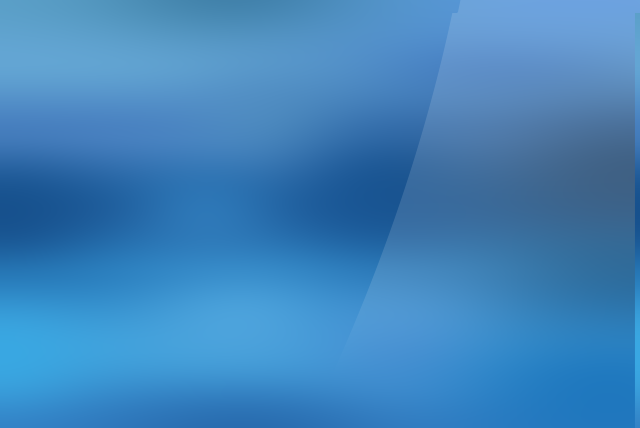
This background is drawn by a Shadertoy shader. Its source:

```glsl
// Vertical wash, bottom to top
const int STOPS = 7;
const float HEIGHTS[STOPS] = float[](0.0, 0.18, 0.36, 0.52, 0.69, 0.86, 1.0);
const vec3 WASH[STOPS] = vec3[](
    vec3(0.20, 0.50, 0.77), vec3(0.25, 0.63, 0.86), vec3(0.17, 0.51, 0.76),
    vec3(0.13, 0.38, 0.63), vec3(0.29, 0.51, 0.76), vec3(0.39, 0.65, 0.83),
    vec3(0.36, 0.63, 0.79));

// Glow colours
const vec3 TEAL = vec3(0.23, 0.48, 0.63);
const vec3 SKY = vec3(0.34, 0.58, 0.87);
const vec3 DUSK = vec3(0.27, 0.49, 0.76);
const vec3 SLATE = vec3(0.13, 0.27, 0.42);
const vec3 DEEP_SEA = vec3(0.03, 0.31, 0.52);
const vec3 NAVY = vec3(0.09, 0.33, 0.58);
const vec3 HAZE = vec3(0.33, 0.57, 0.77);
const vec3 AZURE = vec3(0.19, 0.49, 0.74);
const vec3 CYAN = vec3(0.22, 0.66, 0.89);
const vec3 PALE_CYAN = vec3(0.31, 0.65, 0.87);
const vec3 SOFT_BLUE = vec3(0.29, 0.57, 0.83);
const vec3 COBALT = vec3(0.11, 0.46, 0.74);
const vec3 SHADE = vec3(0.15, 0.41, 0.67);

// Glass panel: edge x = start - slope * drop - bend * drop^2
const float EDGE_START = 0.711;
const float EDGE_SLOPE = 0.137;
const float EDGE_BEND = 0.094;
const float VEIL = 0.13;
const float HEM_HEIGHT = 0.970;
const float HEM_SHIFT = 0.0085;
const float STRIP_X = 0.992;

vec3 glow(vec3 base, vec2 p, vec2 center, vec2 size, vec3 tint) {
    vec2 d = (p - center) / size;
    return mix(base, tint, 0.9 * exp(-dot(d, d)));
}

vec3 background(vec2 p) {
    vec3 c = WASH[0];
    for (int i = 1; i < STOPS; i++)
        c = mix(c, WASH[i], smoothstep(HEIGHTS[i - 1], HEIGHTS[i], p.y));

    // Upper band
    c = glow(c, p, vec2(0.38, 1.03), vec2(0.22, 0.12), TEAL);
    c = glow(c, p, vec2(0.78, 0.84), vec2(0.28, 0.12), DUSK);
    c = glow(c, p, vec2(0.93, 1.01), vec2(0.34, 0.13), SKY);
    c = glow(c, p, vec2(0.43, 0.72), vec2(0.14, 0.13), HAZE);

    // Dark middle
    c = glow(c, p, vec2(0.33, 0.50), vec2(0.13, 0.12), AZURE);
    c = glow(c, p, vec2(0.00, 0.50), vec2(0.17, 0.13), NAVY * 0.94);
    c = glow(c, p, vec2(0.60, 0.55), vec2(0.17, 0.17), NAVY);
    c = glow(c, p, vec2(1.00, 0.36), vec2(0.25, 0.16), DEEP_SEA);
    c = glow(c, p, vec2(1.00, 0.60), vec2(0.27, 0.18), SLATE);

    // Bright lower band
    c = glow(c, p, vec2(0.00, 0.17), vec2(0.14, 0.12), CYAN);
    c = glow(c, p, vec2(0.38, 0.24), vec2(0.16, 0.13), PALE_CYAN);
    c = glow(c, p, vec2(0.63, 0.18), vec2(0.16, 0.15), SOFT_BLUE);
    c = glow(c, p, vec2(0.95, 0.08), vec2(0.24, 0.20), COBALT);
    return glow(c, p, vec2(0.38, -0.03), vec2(0.22, 0.12), SHADE);
}

float stepAA(float edge, float x, float width) {
    return smoothstep(edge - 0.5 * width, edge + 0.5 * width, x);
}

void mainImage(out vec4 fragColor, in vec2 fragCoord) {
    vec2 uv = fragCoord / iResolution.xy;
    vec2 px = 1.0 / iResolution.xy;
    vec3 color = background(uv);

    // Curved veil with a notch under its top hem
    float drop = 1.0 - uv.y;
    float hem = stepAA(HEM_HEIGHT, uv.y, px.y);
    float edge = EDGE_START - drop * (EDGE_SLOPE + EDGE_BEND * drop);
    float panel = stepAA(edge + HEM_SHIFT * hem, uv.x, 1.3 * px.x);
    float fade = smoothstep(0.11, 0.38, uv.y);
    color = mix(color, vec3(1.0), VEIL * panel * fade);

    // Narrow strip where the background starts over
    float strip = stepAA(STRIP_X, uv.x, px.x) * (1.0 - hem);
    color = mix(color, background(vec2(uv.x - STRIP_X, uv.y)), strip);

    fragColor = vec4(color, 1.0);
}
```
